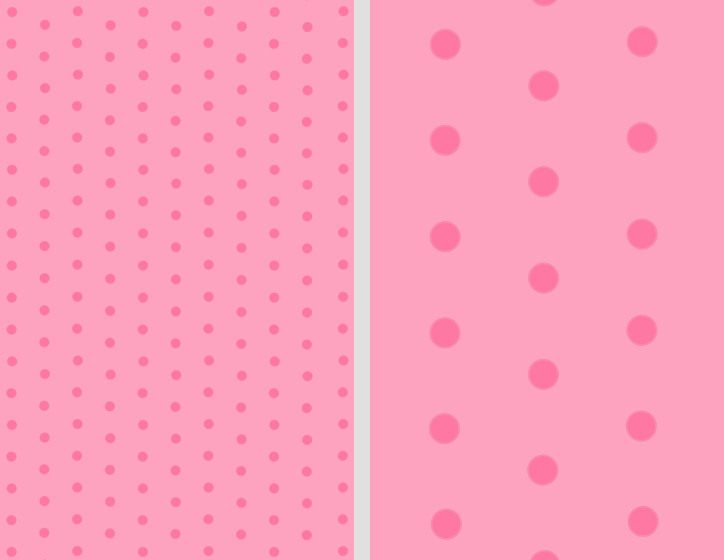
Left, the full canvas; right, a detail of the centre.
A Shadertoy shader for this pattern:

```glsl
// Staggered columns of small rose dots on a pink ground, slightly uneven.

float hash(float n) {
    n = fract(n * 0.1031);
    n *= n + 33.33;
    n *= n + n;
    return fract(n);
}

// Height of the first dot in a column, measured down from the top edge
float columnStart(float col) {
    if (mod(col, 2.0) > 0.5) return 0.0700 + 0.0008 * (col - 1.0);
    return mod(col, 4.0) < 0.5 ? 0.0342 : 0.0317;
}

// Distance to the centre of the nearest dot
float dotDistance(vec2 p) {
    float col = clamp(round((p.x - 0.0333) / 0.0927), 0.0, 10.0);
    float start = columnStart(col);
    float row = round((p.y - start) / 0.0897);
    vec2 center = vec2(0.0333 + 0.0927 * col, start + 0.0897 * row);

    // Each row sways sideways, the upper rows crowd upward
    center.x += 0.003 * (hash(row + 7.0) - 0.5);
    float bend = (row - 5.8) / 2.6;
    center.y -= 0.0033 * exp(-bend * bend);

    // The last column stands a little apart
    center.x += 0.009 * step(9.5, col);
    return length(p - center);
}

void mainImage(out vec4 fragColor, in vec2 fragCoord) {
    // Canvas width is 1, y runs down from the top
    vec2 p = vec2(fragCoord.x, iResolution.y - fragCoord.y) / iResolution.x;
    float soft = 0.5 / iResolution.x;
    float d = dotDistance(p);

    // Ground, thin muted rim, then the dot itself
    vec3 color = vec3(0.995, 0.64, 0.75);
    color = mix(color, vec3(0.97, 0.54, 0.68), 1.0 - smoothstep(-soft, soft, d - 0.0147));
    color = mix(color, vec3(1.0, 0.47, 0.64), 1.0 - smoothstep(-soft, soft, d - 0.0130));
    fragColor = vec4(color, 1.0);
}
```
